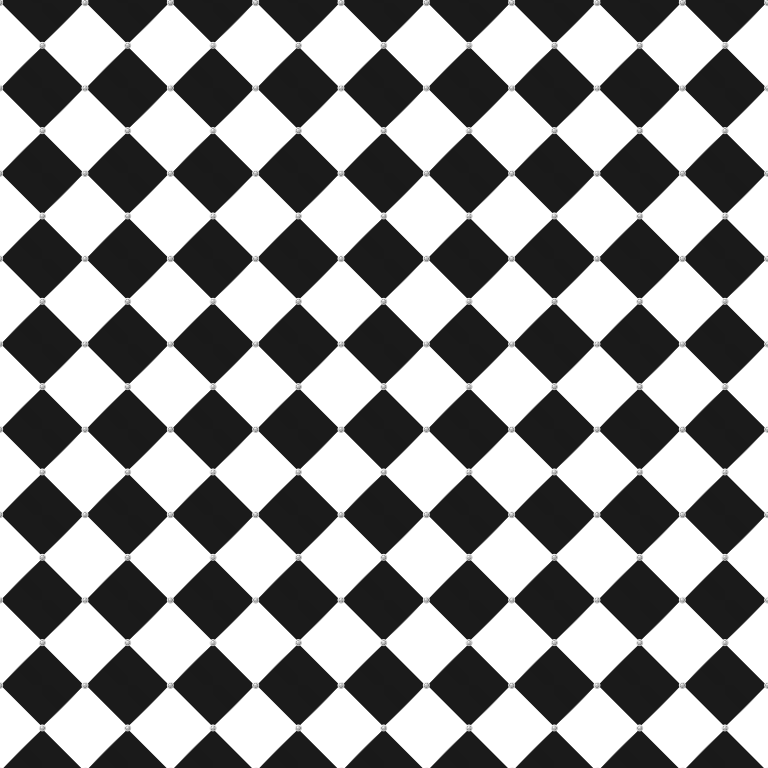
This pattern is drawn by a Shadertoy shader. Its source:

```glsl
// Harlequin check: charcoal diamonds on white, with small silver studs where the corners meet.
// One square cell repeats a whole number of times; the diamond is an L1 distance,
// the rising edges carry a thin tapered shadow, and the studs are shaded discs.

#define REPEATS 9.0
#define CENTER vec2(0.496, -0.031)   // diamond centre within a cell
#define INSET 0.009                  // gap between diamond and cell lattice
#define SHADOW_WIDTH 0.014
#define SHADOW_DEPTH 0.42
#define STUD_RADIUS 0.041
#define CORE_RADIUS 0.025
#define DARK vec3(0.10)
#define LIGHT vec3(1.0)

// Coverage of a shape from its signed distance, one pixel wide
float cover(float dist, float pixel) {
    return 1.0 - smoothstep(-0.6 * pixel, 0.6 * pixel, dist);
}

// Offset from the nearest diamond corner
vec2 fromCorner(vec2 q) {
    vec2 side = abs(q.x) > abs(q.y) ? vec2(1.0, 0.0) : vec2(0.0, 1.0);
    return q - 0.5 * side * sign(q);
}

// Diamond with a soft lens-shaped shadow along its rising edges
vec3 diamond(vec2 q, float pixel) {
    vec2 a = abs(q);
    float dist = (a.x + a.y - 0.5) * 0.70711 + INSET;
    float along = 2.0 * (a.x - a.y);
    float lens = max(1.0 - along * along, 0.0);
    float rising = step(q.x * q.y, 0.0);
    float width = SHADOW_WIDTH * lens + 0.0001;
    float shadow = rising * lens * (1.0 - smoothstep(0.2 * width, width, dist));
    vec3 ground = LIGHT * (1.0 - SHADOW_DEPTH * shadow);
    return mix(ground, DARK, cover(dist, pixel));
}

// Silver stud: pale rim, darker outline, domed core and a highlight
vec3 stud(vec3 base, vec2 b, float pixel) {
    float r = length(b);
    float lit = dot(b, vec2(-0.5, 0.866)) / STUD_RADIUS;
    vec3 rim = vec3(clamp(0.83 + 0.15 * lit, 0.0, 1.0));
    vec3 core = vec3(clamp(0.75 + 0.22 * lit, 0.0, 1.0));
    float outline = 1.0 - smoothstep(0.0, 0.006, abs(r - CORE_RADIUS));
    float glint = 1.0 - smoothstep(0.004, 0.012, length(b - vec2(-0.006, 0.009)));
    vec3 metal = mix(rim, core, cover(r - CORE_RADIUS, pixel));
    metal *= 1.0 - 0.26 * outline;
    metal = mix(metal, LIGHT, 0.7 * glint);
    return mix(base, metal, cover(r - STUD_RADIUS, pixel));
}

void mainImage(out vec4 fragColor, in vec2 fragCoord) {
    vec2 uv = fragCoord / iResolution.xy;
    float pixel = REPEATS / min(iResolution.x, iResolution.y);
    vec2 q = fract(uv * REPEATS - CENTER + 0.5) - 0.5;

    vec3 color = diamond(q, pixel);
    color = stud(color, fromCorner(q), pixel);
    fragColor = vec4(color, 1.0);
}
```
